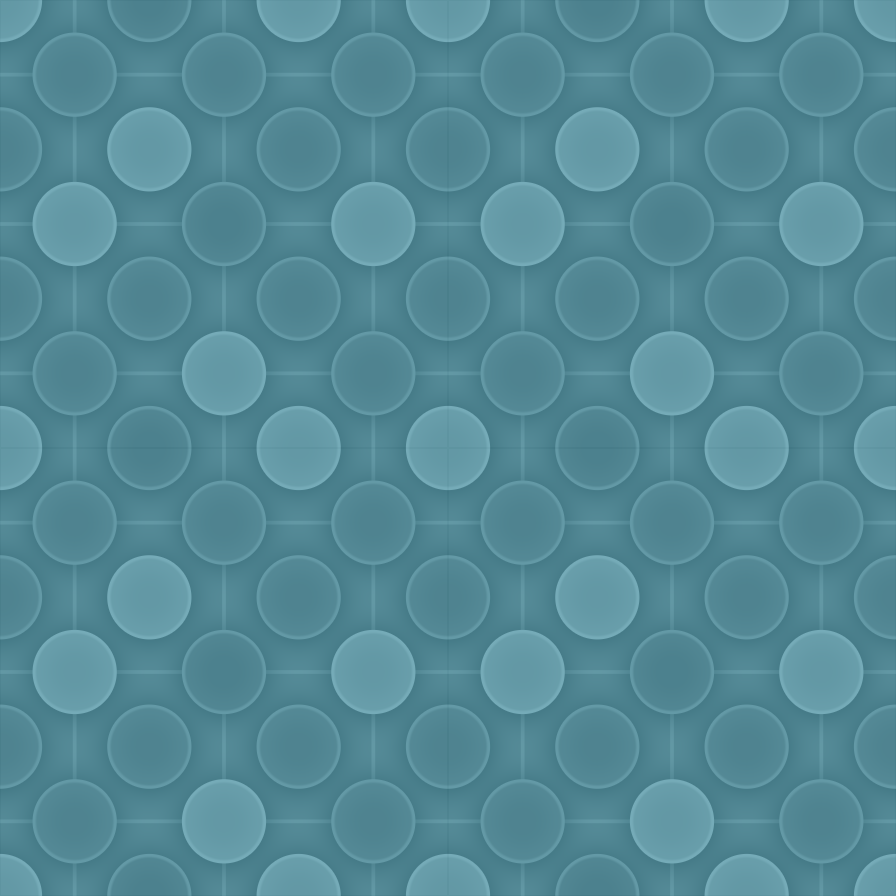
Give the GLSL for this pattern, as a WebGL 2 fragment shader.

```glsl
#version 300 es
precision highp float;
// Staggered raised discs with soft shadows over a grid of thin lines, lit in a 3 by 3 rhythm.

uniform vec2 u_resolution;
out vec4 fragColor;

// Layout: lengths are in cells, counts are whole so the canvas tiles
const float CELLS = 6.0;
const int RHYTHM = 3;
const float RADIUS = 0.282;
const float RIM_WIDTH = 0.022;
const float LINE_HALF_WIDTH = 0.0125;
const float SHADOW_REACH = 0.21;
const float SHADOW_STRENGTH = 0.75;
const vec2 SHADOW_OFFSET = vec2(0.0, -0.01);
const float SEAM_HALF_WIDTH = 0.005;
const float SEAM_DARKENING = 0.025;

// Colours
const vec3 GROUND = vec3(0.330, 0.540, 0.590);
const vec3 SHADOW = vec3(0.255, 0.465, 0.515);
const vec3 GRID_LINE = vec3(0.385, 0.595, 0.645);
const vec3 DARK_DISC = vec3(0.308, 0.515, 0.565);
const vec3 DARK_RIM = vec3(0.390, 0.600, 0.650);
const vec3 LIGHT_DISC = vec3(0.388, 0.598, 0.648);
const vec3 LIGHT_RIM = vec3(0.460, 0.670, 0.720);
const float EDGE_LIFT = 0.022;
const float DEEP_TONE = 0.010;

// Offset from the nearest whole lattice point
vec2 toNearest(vec2 p) {
    return p - floor(p + 0.5);
}

// Coverage of a band of the given half width around zero
float band(float x, float halfWidth, float pixel) {
    return clamp((halfWidth - abs(x)) / pixel + 0.5, 0.0, 1.0) * min(1.0, 2.0 * halfWidth / pixel);
}

// Shadow left by one disc, fading to zero at its reach
float discShadow(vec2 p) {
    float gap = max(length(toNearest(p - SHADOW_OFFSET)) - RADIUS, 0.0);
    float fade = max(1.0 - gap / SHADOW_REACH, 0.0);
    return SHADOW_STRENGTH * fade * fade;
}

// Position of a disc inside the repeating group
ivec2 groupSlot(vec2 p, int layer) {
    ivec2 id = ivec2(floor(p + 0.5)) + RHYTHM;
    id.y -= layer;
    return id % RHYTHM;
}

bool isLit(ivec2 slot) {
    return slot.y == 0 ? slot.x != 1 : (slot.y == 2 && slot.x == 1);
}

// Disc face with a gentle dish and a bright rim
vec3 discColor(float dist, ivec2 slot, float pixel) {
    bool lit = isLit(slot);
    vec3 face = lit ? LIGHT_DISC : DARK_DISC;
    vec3 rim = lit ? LIGHT_RIM : DARK_RIM;
    if (slot == ivec2(1, 0)) face -= DEEP_TONE;
    face += EDGE_LIFT * smoothstep(0.25, 1.0, dist / RADIUS);
    float soft = max(pixel, 0.5 * RIM_WIDTH);
    float rimMask = smoothstep(-soft, soft, dist - RADIUS + RIM_WIDTH);
    return mix(face, rim, rimMask);
}

void main() {
    vec2 p = gl_FragCoord.xy / u_resolution * CELLS;
    float pixel = CELLS / min(u_resolution.x, u_resolution.y);

    // Ground and grid lines through the cell centres
    vec2 fromLine = toNearest(p - 0.5);
    float line = max(band(fromLine.x, LINE_HALF_WIDTH, pixel),
                     band(fromLine.y, LINE_HALF_WIDTH, pixel));
    vec3 color = mix(GROUND, GRID_LINE, line);

    // Combined shadow of both disc lattices
    float open = (1.0 - discShadow(p)) * (1.0 - discShadow(p - 0.5));
    color = mix(color, SHADOW + 0.04 * line, 1.0 - open);

    // Discs on cell corners, then on cell centres
    for (int layer = 0; layer < 2; layer++) {
        vec2 q = p - 0.5 * float(layer);
        float dist = length(toNearest(q));
        float cover = clamp((RADIUS - dist) / pixel + 0.5, 0.0, 1.0);
        color = mix(color, discColor(dist, groupSlot(q, layer), pixel), cover);
    }

    // Faint joints between groups
    vec2 fromJoint = toNearest(p / float(RHYTHM)) * float(RHYTHM);
    float joint = max(band(fromJoint.x, SEAM_HALF_WIDTH, pixel),
                      band(fromJoint.y, SEAM_HALF_WIDTH, pixel));
    color -= SEAM_DARKENING * joint;

    fragColor = vec4(color, 1.0);
}
```
